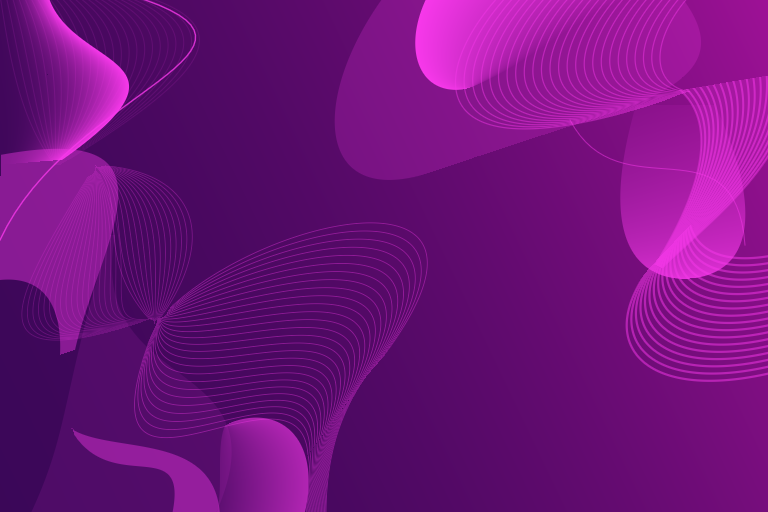
A Shadertoy shader for this background:

```glsl
// Violet gradient backdrop with glowing liquid blobs, ribbons and fans of fine curved lines.

const vec2 GRID = vec2(768.0, 512.0);   // design grid over the canvas, y running down
const vec3 GLOW = vec3(0.97, 0.22, 0.92);
const int STEPS = 32;

// Cubic Bezier weights, and the weights of its direction
vec4 bezier(float t) {
    float u = 1.0 - t;
    return vec4(u * u * u, 3.0 * u * u * t, 3.0 * u * t * t, t * t * t);
}
vec4 slope(float t) {
    float u = 1.0 - t;
    return vec4(-u * u, u * u - 2.0 * u * t, 2.0 * u * t - t * t, t * t);
}

float cross2(vec2 a, vec2 b) { return a.x * b.y - a.y * b.x; }

// Signed side of p against the chord joining both curves at t
float chordSide(vec2 p, mat4x2 a, mat4x2 b, float t) {
    vec4 w = bezier(t);
    return cross2(p - a * w, (b - a) * w);
}

// Sheet swept between curves a and b: (fill, position across, position along, lines)
vec4 sheet(vec2 p, mat4x2 a, mat4x2 b, float count, float width, float px) {
    vec4 hit = vec4(0.0);
    float t0 = 0.0, g0 = 0.0;
    for (int i = 0; i <= STEPS; i++) {
        float t1 = mix(0.001, 0.999, float(i) / float(STEPS));
        float g1 = chordSide(p, a, b, t1);
        if (g0 * g1 < 0.0) {
            // Two secant steps find the chord through p
            float t = mix(t0, t1, g0 / (g0 - g1));
            float g = chordSide(p, a, b, t);
            t = g * g0 < 0.0 ? mix(t0, t, g0 / (g0 - g)) : mix(t, t1, g / (g - g1));
            vec2 origin = a * bezier(t), chord = (b - a) * bezier(t);
            float s = dot(p - origin, chord) / max(dot(chord, chord), 1e-5);
            if (abs(s - 0.5) < 0.6) {
                vec2 along = (a * (1.0 - s) + b * s) * slope(t);
                float span = abs(cross2(chord, along)) / max(length(along), 1e-5);
                float fill = clamp(0.5 + min(s, 1.0 - s) * span / px, 0.0, 1.0);
                float nearest = clamp(round(s * count), 0.0, count) / count;
                float dist = abs(s - nearest) * span;
                float line = clamp(0.5 + (0.5 * width - dist) / px, 0.0, 1.0);
                hit = vec4(max(hit.x, fill), clamp(s, 0.0, 1.0), t, max(hit.w, line));
            }
        }
        t0 = t1;
        g0 = g1;
    }
    return hit;
}

vec3 blob(vec2 p, mat4x2 a, mat4x2 b, float px) { return sheet(p, a, b, 1.0, 0.0, px).xyz; }

float fan(vec2 p, mat4x2 a, mat4x2 b, float count, float width, float px) {
    return sheet(p, a, b, count, width, px).w;
}

// Single line along a curve
float stroke(vec2 p, mat4x2 c, float width, float px) {
    float dist = 1e5;
    vec2 from = c * bezier(0.0);
    for (int i = 1; i <= STEPS; i++) {
        vec2 to = c * bezier(float(i) / float(STEPS)), d = to - from;
        dist = min(dist, length(p - from - d * clamp(dot(p - from, d) / dot(d, d), 0.0, 1.0)));
        from = to;
    }
    return clamp(0.5 + (0.5 * width - dist) / px, 0.0, 1.0);
}

vec3 tint(vec3 color, float amount) { return mix(color, GLOW, clamp(amount, 0.0, 1.0)); }

void mainImage(out vec4 fragColor, in vec2 fragCoord) {
    vec2 uv = fragCoord / iResolution.xy;
    vec2 p = vec2(uv.x, 1.0 - uv.y) * GRID;
    float px = GRID.y / iResolution.y;

    // Diagonal backdrop
    float f = dot(p - vec2(300, 270), vec2(0.9, -0.43)) / 500.0;
    vec3 color = vec3(0.31, 0.035, 0.39) + f * vec3(0.18, 0.02, 0.11) + f * f * vec3(0.1, 0.01, 0.07);

    // Upper right: pale drop, bright drop and the fan beside them
    vec3 h = blob(p, mat4x2(385, -5, 300, 110, 315, 245, 490, 145), mat4x2(680, -5, 730, 60, 700, 100, 490, 145), px);
    color = tint(color, 0.2 * h.x);
    h = blob(p, mat4x2(428, -5, 400, 50, 420, 100, 470, 88), mat4x2(640, -5, 580, 10, 540, 60, 470, 88), px);
    color = tint(color, h.x * (1.0 - h.y));
    color = tint(color, 0.45 * fan(p, mat4x2(500, -5, 430, 70, 410, 190, 690, 92), mat4x2(690, -5, 650, 40, 650, 85, 690, 92), 24.0, 1.2, px));

    // Right: hanging drop, striped ribbon and its lower fan
    h = blob(p, mat4x2(636, 105, 600, 230, 630, 278, 685, 279), mat4x2(715, 105, 755, 190, 765, 275, 685, 279), px);
    color = tint(color, h.x * mix(0.08, 0.9, h.z));
    vec4 ribbon = sheet(p, mat4x2(680, 90, 725, 130, 690, 210, 655, 265), mat4x2(800, 70, 790, 165, 710, 220, 662, 268), 18.0, 2.0, px);
    color = tint(color, 0.2 * ribbon.x + 0.4 * ribbon.w);
    color = tint(color, 0.5 * fan(p, mat4x2(655, 262, 590, 340, 640, 405, 775, 372), mat4x2(690, 225, 700, 260, 740, 262, 775, 255), 17.0, 2.2, px));
    color = tint(color, 0.5 * stroke(p, mat4x2(570, 120, 620, 215, 735, 115, 745, 245), 1.0, px));

    // Upper left: glowing shoulder, faint fan and bright thread
    h = blob(p, mat4x2(0, -5, 0, 50, 0, 110, 0, 165), mat4x2(48, -5, 70, 70, 210, 55, 62, 160), px);
    color = tint(color, h.x * h.y * h.y);
    color = tint(color, 0.12 * fan(p, mat4x2(140, -5, 260, 30, 180, 90, 60, 165), mat4x2(0, -5, 10, 60, 20, 120, 55, 165), 24.0, 1.0, px));

    // Lower left: folded ribbon, shadowy blob and twisted tail
    h = blob(p, mat4x2(0, 155, 190, 120, 100, 240, 75, 350), mat4x2(0, 280, 50, 275, 62, 315, 60, 355), px);
    color = tint(color, 0.4 * h.x);
    h = blob(p, mat4x2(115, 235, 85, 400, 290, 350, 215, 515), mat4x2(110, 235, 60, 400, 70, 430, 30, 515), px);
    color = tint(color, 0.1 * h.x);
    h = blob(p, mat4x2(70, 428, 110, 455, 215, 430, 220, 515), mat4x2(70, 428, 110, 500, 190, 430, 172, 515), px);
    color = tint(color, 0.4 * h.x);
    color = tint(color, 0.8 * stroke(p, mat4x2(130, -5, 310, 50, 70, 88, 0, 240), 1.4, px));
    color = tint(color, 0.3 * fan(p, mat4x2(95, 165, 200, 170, 220, 240, 155, 325), mat4x2(95, 165, 130, 200, 90, 260, 155, 325), 14.0, 0.8, px));
    color = tint(color, 0.22 * fan(p, mat4x2(95, 165, 20, 290, -45, 385, 155, 318), mat4x2(95, 165, 150, 270, 90, 330, 155, 318), 18.0, 0.8, px));

    // Bottom: rounded lobe under the wide fan and its tail
    h = blob(p, mat4x2(225, 425, 215, 450, 225, 490, 215, 520), mat4x2(225, 425, 280, 400, 325, 440, 303, 520), px);
    color = tint(color, h.x * mix(0.15, 0.6, h.y));
    float wide = fan(p, mat4x2(160, 318, 260, 210, 560, 150, 360, 385), mat4x2(158, 318, 60, 560, 300, 340, 308, 455), 26.0, 0.8, px);
    float tail = fan(p, mat4x2(360, 385, 338, 420, 326, 460, 326, 515), mat4x2(308, 455, 312, 475, 308, 495, 306, 515), 26.0, 0.8, px);
    color = tint(color, 0.4 * max(wide, tail));

    fragColor = vec4(color, 1.0);
}
```
